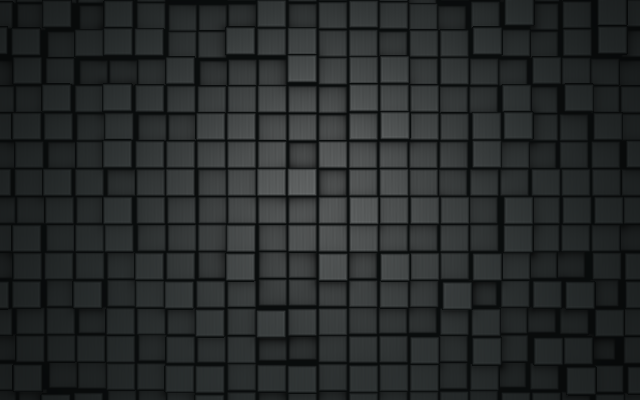
A WebGL 1 fragment shader for this background:

```glsl
precision highp float;
// A wall of dark brushed-metal blocks raised to different heights, seen head on.
// Each block top is scaled about the view centre by its height; the highest wins.
// Higher neighbours shade lower tops, and a soft central lamp fades to the edges.

#define PITCH vec2(0.0760, 0.0696)
#define GRID_SHIFT vec2(-0.0058, 0.0090)
#define RISE 0.046
#define GAP vec2(0.0023, 0.0014)
#define CORNER 0.003
#define RIM 0.0065
#define SHADOW_REACH 0.012
#define SHADOW_POWER 0.9
#define LAMP_POS vec2(0.0, 0.055)
#define LAMP_FALLOFF 6.5
#define BRUSH_FREQ 750.0

uniform vec2 u_resolution;

const vec3 GAP_COLOR = vec3(0.036, 0.046, 0.047);
const vec3 EDGE_COLOR = vec3(0.143, 0.161, 0.162);
const vec3 LAMP_COLOR = vec3(0.207, 0.199, 0.198);

float hash(vec2 id) {
    return fract(sin(dot(id, vec2(127.1, 311.7))) * 43758.55);
}

// Heights from 0 to 1, mostly near the middle
float blockHeight(vec2 id) {
    return 0.5 * (hash(id) + hash(id + 31.0));
}

float blockScale(float height) {
    return 1.0 + RISE * (height - 0.5);
}

vec2 blockCentre(vec2 id, float height) {
    return ((id + 0.5) * PITCH + GRID_SHIFT) * blockScale(height);
}

// Signed distance to the rounded top of a block
float blockDistance(vec2 p, vec2 id, float height) {
    vec2 halfSize = 0.5 * PITCH * blockScale(height) - GAP - CORNER;
    vec2 q = abs(p - blockCentre(id, height)) - halfSize;
    return length(max(q, 0.0)) + min(max(q.x, q.y), 0.0) - CORNER;
}

// Fine vertical grain from layered sines
float brushedMetal(vec2 p, float seed) {
    float x = p.x * BRUSH_FREQ + seed * 20.0;
    float grain = sin(x) + 0.6 * sin(x * 0.57 + 1.3);
    return grain * (0.7 + 0.3 * sin(p.y * 90.0 + x * 0.31));
}

void main() {
    vec2 p = (gl_FragCoord.xy - 0.5 * u_resolution) / u_resolution.y;
    float pixel = 1.0 / u_resolution.y;
    vec2 home = floor((p - GRID_SHIFT) / PITCH);

    // Find the highest block top under this point
    float topHeight = -1.0;
    float topDistance = 1.0;
    vec2 topId = home;
    for (int j = -1; j <= 1; j++) {
        for (int i = -1; i <= 1; i++) {
            vec2 id = home + vec2(float(i), float(j));
            float height = blockHeight(id);
            float d = blockDistance(p, id, height);
            if (d < pixel && height > topHeight) {
                topHeight = height;
                topDistance = d;
                topId = id;
            }
        }
    }

    // Gather shade from higher neighbours, cast slightly downward
    float shade = 1.0;
    for (int j = -1; j <= 1; j++) {
        for (int i = -1; i <= 1; i++) {
            vec2 id = home + vec2(float(i), float(j));
            float height = blockHeight(id);
            float d = blockDistance(p + vec2(0.0, 0.005), id, height);
            float drop = max(height - max(topHeight, 0.0), 0.0);
            shade *= 1.0 - SHADOW_POWER * drop * exp(-max(d, 0.0) / SHADOW_REACH);
        }
    }

    // Lamp and vignette
    vec2 fromLamp = p - LAMP_POS;
    float lamp = exp(-LAMP_FALLOFF * dot(fromLamp, fromLamp));
    float vignette = 1.0 - 0.28 * smoothstep(0.5, 1.0, length(p));
    vec3 face = (EDGE_COLOR + LAMP_COLOR * lamp) * vignette;
    vec3 gap = GAP_COLOR * vignette;

    // Face tone and grain
    vec2 local = (p - blockCentre(topId, topHeight)) / PITCH;
    face *= 0.89 + 0.18 * topHeight - 0.08 * local.y;
    face *= 1.0 + (0.012 + 0.018 * lamp) * brushedMetal(p, hash(topId + 7.0));

    // Thin bevel glint along the lower and inner sides
    float glint = exp(-pow((topDistance + 0.0055) / 0.002, 2.0));
    float facing = smoothstep(0.1, 0.5, max(-local.y, -local.x * sign(p.x)));
    face *= 1.0 + 0.1 * glint * facing * topHeight;

    // Rounded rim melts into the dark gap
    float rim = smoothstep(pixel, -RIM, topDistance);
    float cover = smoothstep(pixel, -pixel, topDistance) * mix(0.3, 1.0, rim);
    gl_FragColor = vec4(mix(gap, face * shade, cover), 1.0);
}
```
